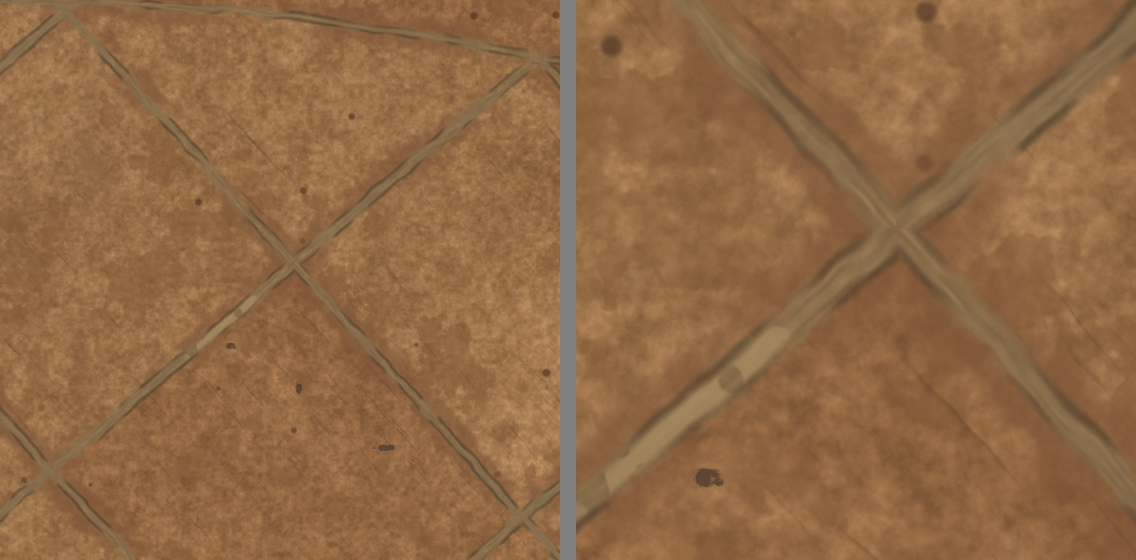
Left, the full canvas; right, a detail of the centre.
Write a Shadertoy shader that draws this texture.

```glsl
// Worn terracotta floor tiles laid diagonally, with thin soft joints and a border course above.

float hash(vec2 p) {
    vec3 q = fract(p.xyx * vec3(0.1031, 0.1030, 0.0973));
    q += dot(q, q.yzx + 33.33);
    return fract((q.x + q.y) * q.z);
}

float noise(vec2 p) {
    vec2 i = floor(p), f = fract(p);
    f = f * f * (3.0 - 2.0 * f);
    return mix(mix(hash(i), hash(i + vec2(1, 0)), f.x),
               mix(hash(i + vec2(0, 1)), hash(i + vec2(1, 1)), f.x), f.y);
}

float fbm(vec2 p) {
    float sum = 0.0, amp = 0.5;
    for (int i = 0; i < 5; i++) {
        sum += amp * noise(p);
        p = mat2(1.6, 1.2, -1.2, 1.6) * p + 17.3;
        amp *= 0.6;
    }
    return sum / 1.15;
}

// Soft round patch, stretched by its radii
float patchAt(vec2 p, vec2 centre, vec2 radii) {
    vec2 q = (p - centre) / radii;
    return exp(-dot(q, q));
}

// Sparse dark pits, one candidate per grid cell
float pits(vec2 p, float cells, float density) {
    vec2 cell = floor(p * cells), f = fract(p * cells);
    vec2 centre = 0.3 + 0.4 * vec2(hash(cell + 3.1), hash(cell + 8.7));
    float radius = 0.05 + 0.1 * hash(cell + 5.3);
    return step(hash(cell + 1.7), density) * smoothstep(radius + 0.06, radius - 0.04, length(f - centre));
}

void mainImage(out vec4 fragColor, in vec2 fragCoord) {
    vec2 p = fragCoord / iResolution.xy;
    float pixel = 1.0 / iResolution.y;

    // Skewed tile lattice with slightly wandering joints
    vec2 warp = 0.007 * (vec2(noise(p * 9.0), noise(p * 9.0 + 40.0)) - 0.5)
              + 0.004 * (vec2(noise(p * 45.0), noise(p * 45.0 + 70.0)) - 0.5);
    vec2 grid = inverse(mat2(0.408, -0.452, 0.434, 0.370)) * (p + warp - vec2(0.525, 0.529));
    vec2 tile = floor(grid);
    vec2 toLine = abs(grid - round(grid)) * vec2(0.609, 0.570);
    float joint = min(toLine.x - 0.0100, toLine.y - 0.0085);

    // Border course along the top
    float border = p.y + warp.y - 1.0 + 0.11 * p.x * p.x;
    float above = step(0.0, border);
    joint = min(mix(joint, 1.0, above), abs(border) - 0.007);
    tile = mix(tile, vec2(7.0, 5.0), above);

    // Fired clay: faint clouds, ragged mottling and strong fine grain
    vec2 q = p + tile * 3.7 + 20.0;
    float cloud = fbm(q * 6.0);
    float mottle = fbm(q * 30.0);
    float grain = fbm(q * 110.0);
    float fleck = noise(q * 210.0);
    float tone = 0.52 + 0.45 * (cloud - 0.5) + 0.95 * (mottle - 0.5) + 0.55 * (grain - 0.5);
    vec3 clay = mix(vec3(0.52, 0.36, 0.22), vec3(0.68, 0.51, 0.34), clamp(tone, 0.0, 1.0));
    clay *= 1.0 + 0.24 * (grain - 0.5) + 0.07 * (fleck - 0.5);

    // The lower tile and the border course are slightly redder
    float lower = step(0.0, grid.x) * step(grid.y, 0.0) * step(-1.0, grid.y) * (1.0 - above);
    clay *= mix(vec3(1), vec3(0.96, 0.93, 0.92), max(lower, above));

    // Light wear and ruddy smudges
    clay += vec3(0.07, 0.06, 0.045) * patchAt(p, vec2(1.0, 0.27), vec2(0.16, 0.22));
    clay += vec3(0.02, 0.025, 0.02) * patchAt(p, vec2(0.05, 0.78), vec2(0.2, 0.14));
    float smudge = patchAt(p, vec2(0.03, 0.59), vec2(0.06, 0.07))
                 + 0.8 * patchAt(p, vec2(0.17, 0.70), vec2(0.05, 0.10));
    clay = mix(clay, vec3(0.47, 0.32, 0.22), 0.55 * smudge * smoothstep(0.35, 0.6, mottle));

    // Ragged flaking where the surface has darkened
    float flake = smoothstep(0.53, 0.61, fbm(q * 22.0 + 9.0)) * smoothstep(0.38, 0.6, fbm(q * 5.0 + 3.0));
    clay = mix(clay, vec3(0.51, 0.345, 0.21), 0.5 * flake);

    // Short faint scratches along the tile edges
    float scratch = noise(grid * vec2(9.0, 190.0) + 7.0) * noise(grid * vec2(5.0, 80.0) + 30.0);
    clay *= 1.0 - 0.13 * smoothstep(0.55, 0.85, scratch);

    // Few small pits and ragged dark chips
    clay = mix(clay, vec3(0.30, 0.20, 0.14), 0.6 * pits(q, 22.0, 0.025));
    float chips = patchAt(p, vec2(0.69, 0.20), vec2(0.024, 0.007))
                + patchAt(p, vec2(0.535, 0.308), vec2(0.007, 0.015))
                + patchAt(p, vec2(0.41, 0.382), vec2(0.015, 0.006));
    clay = mix(clay, vec3(0.29, 0.22, 0.18), 0.75 * smoothstep(0.3, 0.5, chips * (2.2 * grain - 0.35)));

    // Ruddy worn rims, broken up along the joints
    float rim = smoothstep(0.030, 0.012, joint + 0.03 * (mottle - 0.5));
    clay = mix(clay, vec3(0.50, 0.335, 0.22), 0.6 * rim * smoothstep(0.42, 0.58, fbm(p * 7.0 + 50.0)));

    // Mortar close in tone to the clay, streaked along each joint
    float grit = fbm(p * 120.0);
    float alongS = step(toLine.x, toLine.y);
    vec2 streakAt = mix(grid * vec2(25.0, 230.0), grid * vec2(230.0, 25.0), alongS);
    streakAt = mix(streakAt, vec2(p.x * 25.0, border * 330.0), step(abs(border), 0.014));
    float streak = noise(streakAt);
    vec3 mortar = mix(vec3(0.45, 0.355, 0.235), vec3(0.62, 0.50, 0.35), 0.55 * streak + 0.5 * grit);
    mortar = mix(mortar, vec3(0.50, 0.43, 0.32), 0.5 * noise(p * 8.0 + 4.0));
    float crumbs = smoothstep(-0.48, -0.42, grid.y) * smoothstep(-0.12, -0.18, grid.y)
                 * smoothstep(0.010, 0.003, abs(grid.x) * 0.609) * smoothstep(0.35, 0.5, noise(p * 75.0));
    mortar = mix(mortar, vec3(0.68, 0.57, 0.40), 0.7 * crumbs);

    // Soft blend at the joint, with a thin broken shadow along its edge
    float cover = smoothstep(0.004 + pixel, -0.004 - pixel, joint + 0.012 * (grit - 0.5));
    vec3 floorColor = mix(clay, mortar, 0.92 * cover);
    float seam = smoothstep(0.005, 0.0, abs(joint + 0.001)) * smoothstep(0.3, 0.65, noise(p * 26.0 + 90.0));
    fragColor = vec4(floorColor * (1.0 - 0.25 * seam), 1.0);
}
```
